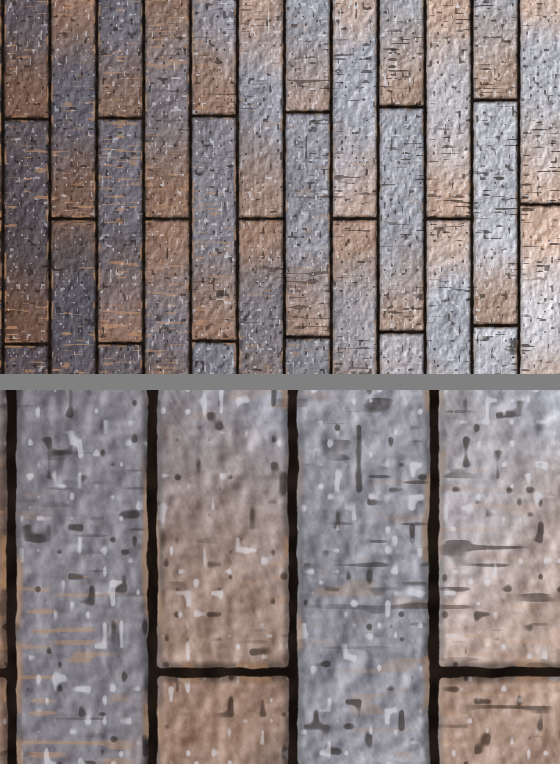
Top: the whole. Bottom: its middle third, enlarged.
A WebGL 2 fragment shader for this texture:

```glsl
#version 300 es
precision highp float;
// Weathered upright bricks in staggered columns, blue-grey to rust, lit from the right.

uniform vec2 u_resolution;
out vec4 outColor;

// One unit is the canvas height.
const vec2 PITCH = vec2(0.1254, 0.602);
const float FIRST_COLUMN = 0.008;
const float HALF_GAP = 0.0042;
const float CORNER = 0.004;

const vec3 SLATE_DARK = vec3(0.31, 0.29, 0.32);
const vec3 SLATE_LIT = vec3(0.74, 0.75, 0.79);
const vec3 RUST_DARK = vec3(0.45, 0.34, 0.29);
const vec3 RUST_LIT = vec3(0.75, 0.65, 0.59);
const vec3 JOINT = vec3(0.10, 0.075, 0.06);
const vec3 SAND = vec3(0.76, 0.57, 0.42);
const vec3 GLINT = vec3(0.88, 0.88, 0.91);

float hash(vec2 p) {
    vec3 q = fract(vec3(p.xyx) * 0.1031);
    q += dot(q, q.yzx + 33.33);
    return fract((q.x + q.y) * q.z);
}

float noise(vec2 p) {
    vec2 i = floor(p), f = fract(p);
    f = f * f * (3.0 - 2.0 * f);
    float low = mix(hash(i), hash(i + vec2(1, 0)), f.x);
    float high = mix(hash(i + vec2(0, 1)), hash(i + vec2(1, 1)), f.x);
    return mix(low, high, f.y);
}

float fbm(vec2 p) {
    float sum = 0.0, amp = 0.5;
    for (int k = 0; k < 4; k++) {
        sum += amp * noise(p);
        p = p * 2.03 + 17.0;
        amp *= 0.5;
    }
    return sum;
}

float roundedBox(vec2 p, vec2 halfSize, float radius) {
    vec2 q = abs(p) - halfSize + radius;
    return length(max(q, 0.0)) + min(max(q.x, q.y), 0.0) - radius;
}

// Height of one joint in a column; even columns climb toward the right.
float jointHeight(float column) {
    float even = 0.682 + 0.0005 * column * column;
    float odd = 0.415 + 0.038 * step(10.5, column);
    return mix(even, odd, mod(column, 2.0));
}

// Rust gathers at the lower end, and at the upper end in odd columns.
float rustAmount(float along, vec2 id, float mottling) {
    float t = along + 0.35 * (mottling - 0.47);
    float lower = 1.0 - smoothstep(0.02, 0.48, t);
    float upper = smoothstep(0.58, 0.98, t) * mod(id.x, 2.0);
    return clamp(max(lower, upper) * 0.9 + 0.35 * (hash(id + 5.0) - 0.4), 0.0, 1.0);
}

// Short broken horizontal scratches.
float scratches(vec2 p, float level) {
    float patches = smoothstep(0.4, 0.7, noise(p * vec2(9.0, 14.0)));
    return patches * smoothstep(level, level + 0.12, noise(p * vec2(28.0, 190.0)));
}

// Slope of the rough surface toward the light.
float relief(vec2 p) {
    vec2 scale = vec2(75.0, 55.0);
    return fbm(p * scale) - fbm((p + vec2(0.005, -0.004)) * scale);
}

vec3 brickFace(vec2 p, float along, vec2 id, float light) {
    float mottling = fbm(p * vec2(9.0, 6.0) + id * 7.0);
    float rust = rustAmount(along, id, mottling);
    vec3 face = mix(mix(SLATE_DARK, SLATE_LIT, light), mix(RUST_DARK, RUST_LIT, light), rust);
    face *= 0.84 + 0.35 * mottling + 0.14 * (hash(id + 31.0) - 0.5);
    face += relief(p) * mix(0.32, 0.6, light);

    // Wear: pale scratches in the shade, dark ones in the light.
    float pale = scratches(p, 0.72) * (1.0 - light);
    float dark = scratches(p + 4.7, 0.75) * light;
    face = mix(face, SAND, 0.65 * pale);
    face = mix(face, JOINT, 0.6 * dark);

    // Pits and glints.
    float pit = smoothstep(0.8, 0.93, noise(p * vec2(105.0, 90.0)));
    float glint = smoothstep(0.79, 0.94, noise(p * vec2(135.0, 105.0) + 60.0));
    face = mix(face, JOINT, 0.5 * pit);
    return mix(face, GLINT, glint * mix(0.45, 0.7, light));
}

void main() {
    vec2 p = gl_FragCoord.xy / u_resolution.y;
    vec2 uv = gl_FragCoord.xy / u_resolution;
    float pixel = 1.0 / u_resolution.y;

    // Column and brick under this point.
    float across = (p.x - FIRST_COLUMN) / PITCH.x;
    float column = floor(across);
    float down = (p.y - jointHeight(column)) / PITCH.y;
    vec2 id = vec2(column, floor(down));
    vec2 cell = fract(vec2(across, down));

    // Slightly chipped outline.
    vec2 local = (cell - 0.5) * PITCH;
    float chip = 0.005 * (fbm(p * 48.0 + id * 3.0) - 0.47);
    float dist = roundedBox(local, 0.5 * PITCH - HALF_GAP, CORNER) + chip;

    float light = smoothstep(-0.12, 1.0, uv.x + 0.12 * (uv.y - 0.5));
    vec3 color = brickFace(p, cell.y, id, light);

    // Worn rims: shaded all round, sandy flecks, bright on the left.
    float rim = smoothstep(-0.008, -0.001, dist);
    float fleck = smoothstep(0.5, 0.75, noise(p * vec2(60.0, 38.0) + 9.0));
    float leftSide = 1.0 - smoothstep(0.0, 0.15, cell.x);
    color *= 1.0 - 0.35 * rim;
    color = mix(color, SAND, rim * fleck * mix(0.75, 0.3, light));
    color = mix(color, GLINT, 0.5 * rim * leftSide * light);

    vec3 mortar = JOINT * (0.6 + 0.9 * noise(p * 70.0));
    color = mix(color, mortar, smoothstep(-pixel, pixel, dist));
    outColor = vec4(clamp(color, 0.0, 1.0), 1.0);
}
```
